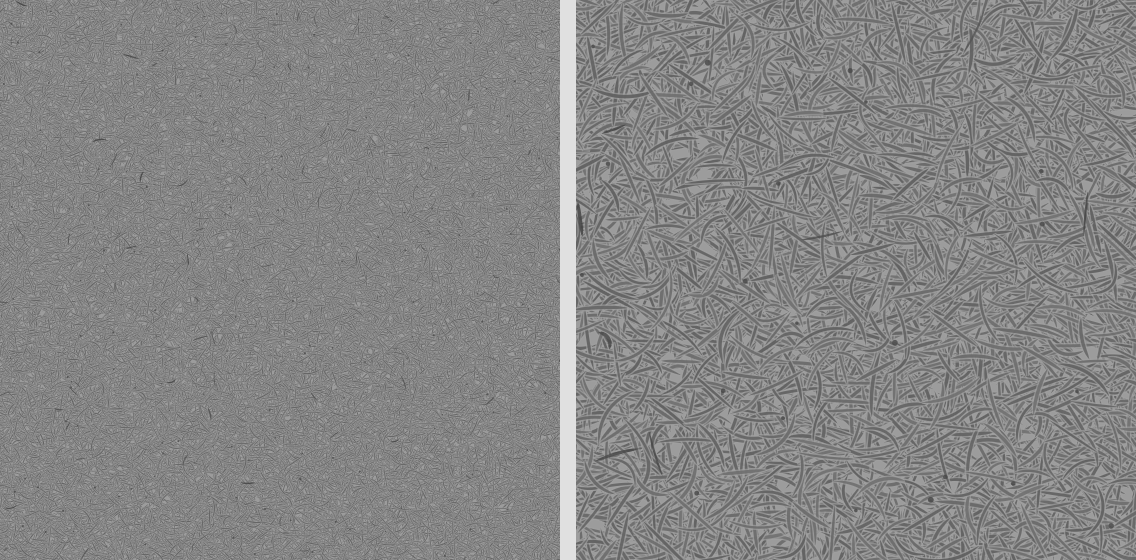
Left: the whole. Right: its middle third, enlarged.
This texture is drawn by a WebGL 2 fragment shader. Its source:

```glsl
#version 300 es
precision highp float;
// Grey fibrous paper: a dense mat of short curved hairs with sparse dark slivers and specks.

uniform vec2 u_resolution;
out vec4 fragColor;

// Integer hash: four random values in 0..1 for a cell and a layer
vec4 hash4(vec2 cell, int layer) {
    uvec4 v = uvec4(ivec4(ivec2(cell) + 64, layer, layer * 7 + 3));
    v = v * 1664525u + 1013904223u;
    v += v.yzxy * v.wxyz;
    v ^= v >> 16u;
    v += v.yzxy * v.wxyz;
    return vec4(v >> 8u) / 16777216.0;
}

// Coverage of a bent, tapering hair centred on the origin: x is its core, y a wider rim
vec2 hair(vec2 p, float angle, float halfLength, float halfWidth, float sag, float pixel) {
    float c = cos(angle), s = sin(angle);
    p = vec2(c * p.x + s * p.y, c * p.y - s * p.x);
    float t = p.x / halfLength;
    if (abs(t) > 1.2) return vec2(0.0);
    float slope = 2.0 * sag * t / halfLength;
    float d = abs(p.y - sag * (t * t - 0.3)) * inversesqrt(1.0 + slope * slope);
    float width = halfWidth * max(1.0 - t * t * t * t, 0.0);
    float ends = clamp((halfLength - abs(p.x)) / pixel + 0.5, 0.0, 1.0);
    return clamp((vec2(width, width + 0.0008) - d) / pixel + 0.5, 0.0, 1.0) * ends;
}

// Paints overlapping hairs with pale rims, always in the same cell order
float fibreMat(vec2 uv, float pixel) {
    float tone = 0.61;
    vec2 grid = uv * 48.0;
    for (int layer = 0; layer < 16; layer++) {
        vec2 shifted = grid + hash4(vec2(0.0), layer + 100).xy;
        vec2 home = floor(shifted);
        for (int k = 0; k < 9; k++) {
            vec2 cell = home + vec2(k % 3, k / 3) - 1.0;
            vec4 h = hash4(cell, layer);
            vec4 g = fract(h * 97.0);
            // Directions lean slightly toward the horizontal
            float angle = 3.14159 * h.z - 0.12 * sin(6.28319 * h.z);
            float halfLength = mix(0.010, 0.020, h.w);
            float sag = (g.x - 0.5) * abs(g.x - 0.5) * 0.03;
            vec2 cover = hair((shifted - cell - h.xy) / 48.0, angle, halfLength,
                              mix(0.00065, 0.00105, g.y), sag, pixel);
            tone = mix(tone, 0.625, cover.y * 0.7);
            tone = mix(tone, mix(0.36, 0.44, g.z), cover.x * 0.88);
        }
    }
    return tone;
}

// Adds scattered dark slivers and round specks
float darkBits(vec2 uv, float tone, float pixel) {
    vec2 grid = uv * 16.0;
    vec2 home = floor(grid);
    for (int k = 0; k < 9; k++) {
        vec2 cell = home + vec2(k % 3, k / 3) - 1.0;
        vec4 h = hash4(cell, 40);
        vec4 g = hash4(cell, 41);
        vec2 p = (grid - cell - h.xy) / 16.0;
        float sliver = hair(p, 3.14159 * h.z, mix(0.005, 0.014, h.w),
                            mix(0.0006, 0.0014, g.x * g.x), (g.y - 0.5) * 0.006, pixel).x;
        tone = mix(tone, mix(0.24, 0.36, g.z), sliver * step(g.w, 0.30) * 0.8);

        vec4 s = hash4(cell, 42);
        float radius = mix(0.0010, 0.0018, s.z);
        float away = length((grid - cell - s.xy) / 16.0);
        float speck = clamp((radius - away) / pixel + 0.5, 0.0, 1.0);
        tone = mix(tone, 0.28, speck * step(s.w, 0.75) * 0.8);
    }
    return tone;
}

void main() {
    float pixel = 1.0 / u_resolution.y;
    vec2 uv = gl_FragCoord.xy * pixel;
    float tone = darkBits(uv, fibreMat(uv, pixel), pixel);
    fragColor = vec4(vec3(tone), 1.0);
}
```
